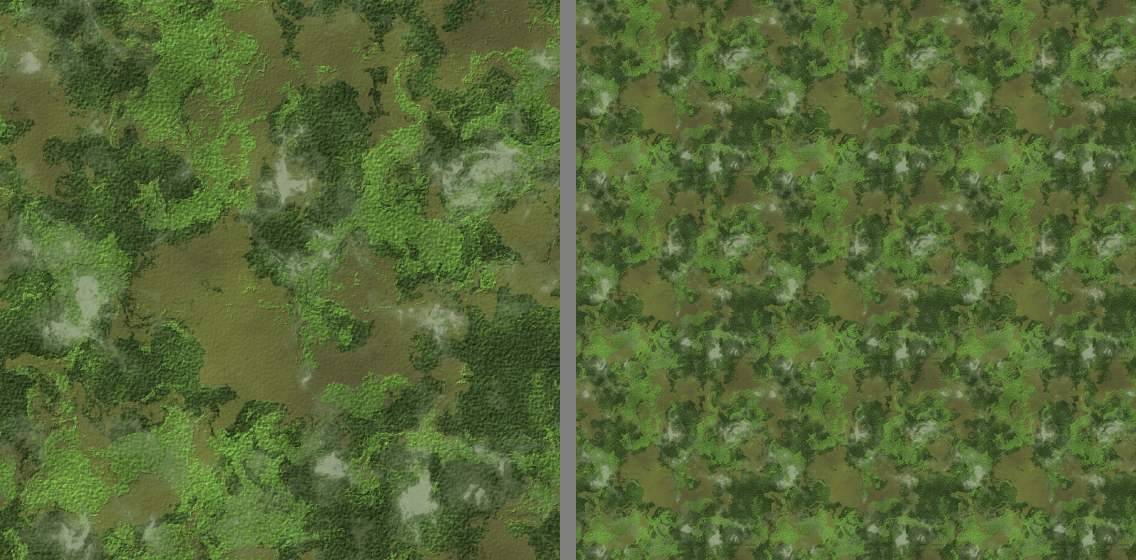
Left, the tile; right, the same tile 3 across and 3 down.
A three.js fragment shader for this texture:

```glsl
// Seamless mossy ground: olive soil, dark and bright moss in lacy patches, pale wisps.
#define SOIL vec3(0.385, 0.405, 0.215)
#define DARK_MOSS vec3(0.220, 0.295, 0.145)
#define BRIGHT_MOSS vec3(0.365, 0.520, 0.210)
#define HAZE vec3(0.450, 0.510, 0.360)
#define WISP vec3(0.640, 0.680, 0.570)
#define DARK_LEVEL -0.05
#define BRIGHT_LEVEL 0.50
#define WARP 0.022
#define RELIEF 1.0
#define LIGHT_STEP vec2(-0.0012, 0.0016)
#define GRAIN_FREQ 150.0

varying vec2 vUv;

vec2 hash22(vec2 p) {
  vec3 q = fract(vec3(p.xyx) * vec3(0.1031, 0.1030, 0.0973));
  q += dot(q, q.yzx + 33.33);
  return fract((q.xx + q.yz) * q.zy);
}

// Gradient at a lattice corner, wrapped to the period
float corner(vec2 cell, vec2 f, vec2 offset, float period, float seed) {
  vec2 g = hash22(mod(cell + offset, period) + seed * 17.0) - 0.5;
  return dot(normalize(g + 0.0001), f - offset);
}

float noise(vec2 uv, float freq, float seed) {
  vec2 p = uv * freq;
  vec2 cell = floor(p);
  vec2 f = p - cell;
  vec2 w = f * f * f * (f * (f * 6.0 - 15.0) + 10.0);
  float low = mix(corner(cell, f, vec2(0.0, 0.0), freq, seed),
                  corner(cell, f, vec2(1.0, 0.0), freq, seed), w.x);
  float high = mix(corner(cell, f, vec2(0.0, 1.0), freq, seed),
                   corner(cell, f, vec2(1.0, 1.0), freq, seed), w.x);
  return mix(low, high, w.y);
}

// Tiling fractal noise, scaled to about unit deviation
float fbm(vec2 uv, float freq, float gain, float seed) {
  float sum = 0.0;
  float power = 0.0;
  float amp = 1.0;
  for (int i = 0; i < 6; i++) {
    sum += amp * noise(uv, freq, seed + float(i));
    power += amp * amp;
    amp *= gain;
    freq *= 2.0;
  }
  return 4.6 * sum / sqrt(power);
}

vec2 warp(vec2 uv, float freq, float seed) {
  return vec2(fbm(uv, freq, 0.55, seed), fbm(uv, freq, 0.55, seed + 9.0));
}

// Dark cover, bright cover, surface height, grain
vec4 surface(vec2 uv) {
  vec2 p = uv + WARP * warp(uv, 7.0, 1.0);
  float lace = fbm(p, 12.0, 0.68, 53.0);
  float darkField = fbm(p, 4.0, 0.66, 23.0) - 0.30 * lace;
  float brightField = 0.80 * fbm(p, 4.0, 0.62, 41.0) + 0.62 * lace;
  float dark = smoothstep(-0.20, 0.20, darkField - DARK_LEVEL);
  float bright = smoothstep(-0.35, 0.65, brightField - BRIGHT_LEVEL);
  float grain = noise(uv, GRAIN_FREQ, 61.0) + 0.7 * noise(uv, GRAIN_FREQ * 1.5, 67.0);
  float rough = mix(mix(0.16, 0.58, dark), 0.40, bright);
  float height = 0.16 * dark + 0.24 * bright + rough * grain;
  height += 0.04 * bright * lace;
  return vec4(dark, bright, height, grain);
}

void main() {
  vec2 uv = vUv;
  vec4 here = surface(uv);
  float slope = here.z - surface(uv + LIGHT_STEP).z;
  float tone = fbm(uv, 4.0, 0.55, 83.0);
  float mottle = fbm(uv, 10.0, 0.68, 97.0);

  // Ground and moss colours
  vec3 soil = SOIL * (1.0 + 0.03 * tone + 0.025 * mottle);
  soil += vec3(0.004, 0.010, -0.004) * tone;
  vec3 dark = DARK_MOSS * (1.0 + 0.08 * mottle + 0.22 * here.w);
  dark = mix(dark, BRIGHT_MOSS, 0.30 * smoothstep(0.3, 2.0, mottle + 0.4 * tone));
  vec3 bright = BRIGHT_MOSS * (1.0 + 0.06 * mottle + 0.04 * tone + 0.18 * here.w);
  vec3 color = mix(soil, dark, here.x);
  color = mix(color, bright, here.y * 0.92);
  color *= clamp(1.0 + RELIEF * slope, 0.6, 1.4);

  // Thin haze and dense curling wisps
  vec2 drift = uv + 0.035 * warp(uv, 6.0, 113.0);
  float broad = fbm(uv, 4.0, 0.50, 131.0);
  float curl = fbm(drift, 9.0, 0.60, 149.0);
  float mist = broad + 0.75 * curl;
  color = mix(color, HAZE, 0.50 * smoothstep(0.0, 1.8, mist));
  color = mix(color, WISP, 0.75 * smoothstep(1.55, 2.8, mist + 0.15 * mottle));

  gl_FragColor = vec4(color, 1.0);
}
```
